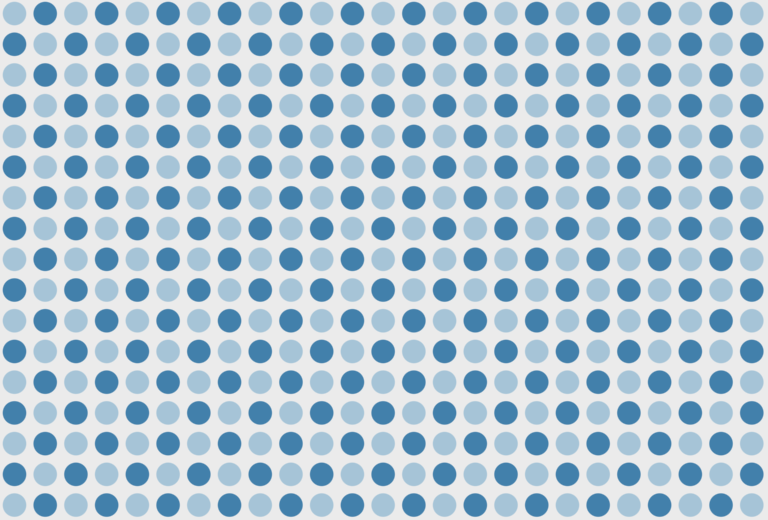
A Shadertoy shader for this pattern:

```glsl
#define COLUMNS 25.0
#define DOT_RADIUS 0.382
#define EDGE_SOFTNESS 0.03
#define GRID_SHIFT vec2(0.028, 0.014)
#define PAPER vec3(0.920, 0.920, 0.920)
#define PALE_BLUE vec3(0.650, 0.770, 0.845)
#define DEEP_BLUE vec3(0.260, 0.500, 0.670)

// Coverage of a disc centred in its unit cell
float dotMask(vec2 local, float softness) {
    float edgeDistance = length(local) - DOT_RADIUS;
    return 1.0 - smoothstep(-softness, softness, edgeDistance);
}

// Alternates between 0 and 1 in both directions
float checker(vec2 cell) {
    return mod(cell.x + cell.y, 2.0);
}

void mainImage(out vec4 fragColor, in vec2 fragCoord) {
    // Square cells, sized by the canvas width
    float cellsPerPixel = COLUMNS / iResolution.x;
    vec2 grid = fragCoord * cellsPerPixel + GRID_SHIFT;
    vec2 cell = floor(grid);
    vec2 local = fract(grid) - 0.5;

    // Dots alternate in tone like a checkerboard
    vec3 dotColor = mix(PALE_BLUE, DEEP_BLUE, checker(cell));
    float softness = max(EDGE_SOFTNESS, 0.7 * cellsPerPixel);
    vec3 color = mix(PAPER, dotColor, dotMask(local, softness));

    fragColor = vec4(color, 1.0);
}
```
